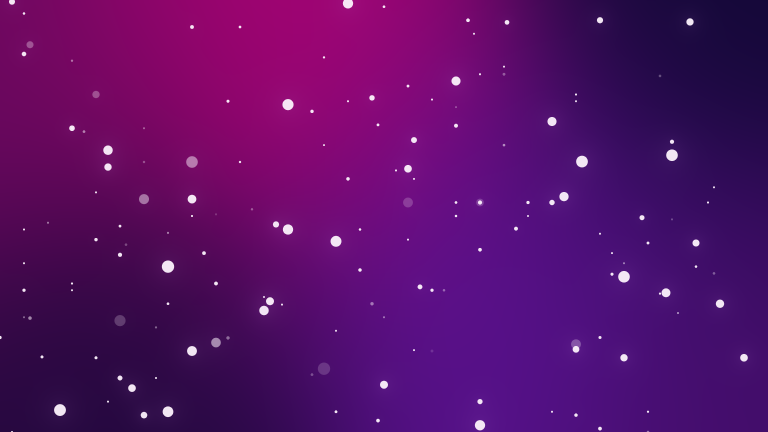
This background is drawn by a Shadertoy shader. Its source:

```glsl
const int DOT_COUNT = 155;
const float MIN_RADIUS = 0.0022;
const float MAX_RADIUS = 0.0145;

float hash(float n, float seed) {
    vec2 q = fract(vec2(n * 0.1031, seed * 0.3719) + 0.137);
    q += dot(q, q.yx + 33.33);
    return fract((q.x + q.y) * q.x * 71.7);
}

vec2 gradientAt(vec2 cell) {
    float angle = 6.2832 * hash(cell.x + 17.0 * cell.y + 50.0, 3.0);
    return vec2(cos(angle), sin(angle));
}

float gradientNoise(vec2 p) {
    vec2 i = floor(p);
    vec2 f = p - i;
    vec2 u = f * f * f * (f * (f * 6.0 - 15.0) + 10.0);
    vec2 e = vec2(0.0, 1.0);
    float a = dot(gradientAt(i), f);
    float b = dot(gradientAt(i + e.yx), f - e.yx);
    float c = dot(gradientAt(i + e.xy), f - e.xy);
    float d = dot(gradientAt(i + e.yy), f - e.yy);
    return mix(mix(a, b, u.x), mix(c, d, u.x), u.y);
}

// Adds a colour (rgb) and its weight (a) around a centre
vec4 colourPool(vec2 p, vec2 centre, float falloff, vec3 colour) {
    vec2 d = p - centre;
    return vec4(colour, 1.0) * exp(-falloff * dot(d, d));
}

vec3 nebula(vec2 p, float aspect) {
    vec2 warp = vec2(gradientNoise(p * 2.0), gradientNoise(p * 2.0 + 9.0));
    p += 0.05 * warp;
    vec4 sum = vec4(0.0);
    sum += colourPool(p, vec2(0.37 * aspect, 0.86), 5.0, vec3(0.66, 0.01, 0.45));
    sum += colourPool(p, vec2(0.64 * aspect, 0.37), 5.0, vec3(0.35, 0.07, 0.57));
    sum += colourPool(p, vec2(0.95 * aspect, 0.91), 5.0, vec3(0.07, 0.03, 0.21));
    sum += colourPool(p, vec2(0.16 * aspect, 0.18), 5.0, vec3(0.13, 0.03, 0.24));
    sum += colourPool(p, vec2(0.00, 0.78), 5.0, vec3(0.42, 0.03, 0.37));
    sum += colourPool(p, vec2(0.98 * aspect, 0.20), 5.0, vec3(0.26, 0.05, 0.41));
    return sum.rgb / sum.a;
}

// Disc coverage with a one-pixel soft edge
float disc(float dist, float radius, float pixel) {
    return clamp((radius - dist) / pixel + 0.5, 0.0, 1.0);
}

vec3 addDot(vec3 base, vec2 p, float id, float aspect, float pixel) {
    vec2 centre = vec2(hash(id, 1.3) * aspect, hash(id, 5.7));
    float size = pow(hash(id, 8.9), 3.0);
    float radius = mix(MIN_RADIUS, MAX_RADIUS, size);
    float faint = step(0.76, hash(id, 12.1));
    float opacity = mix(0.96, mix(0.15, 0.6, hash(id, 15.4)), faint);
    float dist = length(p - centre);
    float glow = 0.10 * opacity * smoothstep(0.0, 0.5, size) * exp(-dist / (radius * 2.2));
    base = mix(base, vec3(0.80, 0.55, 0.90), glow);
    return mix(base, vec3(0.98, 0.94, 0.98), opacity * disc(dist, radius, pixel));
}

void mainImage(out vec4 fragColor, in vec2 fragCoord) {
    float pixel = 1.0 / iResolution.y;
    float aspect = iResolution.x * pixel;
    vec2 p = fragCoord * pixel;

    vec3 colour = nebula(p, aspect);
    for (int i = 0; i < DOT_COUNT; i++) {
        colour = addDot(colour, p, float(i) + 1.0, aspect, pixel);
    }
    fragColor = vec4(colour, 1.0);
}
```
